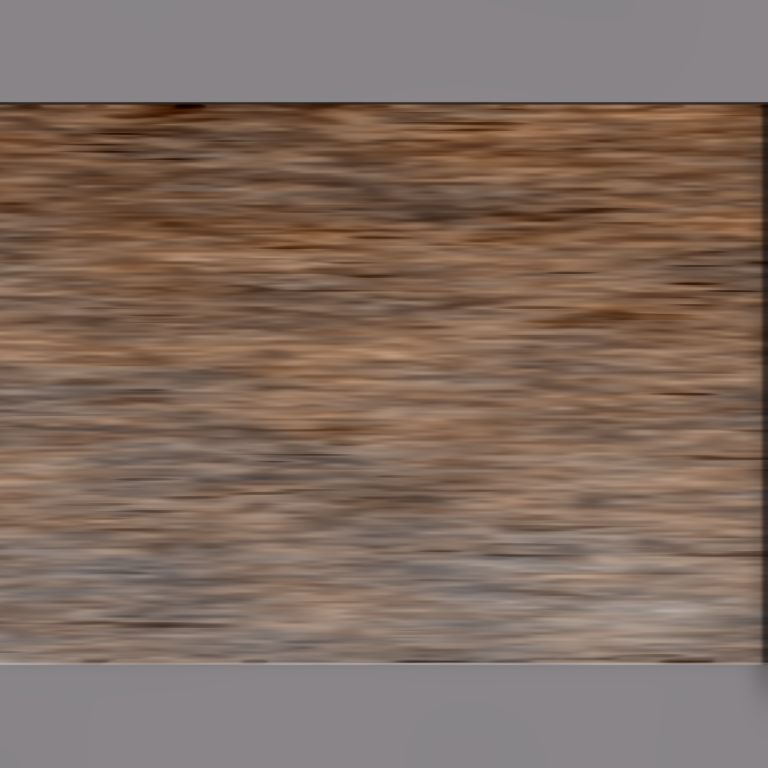
Reproduce this texture procedurally as a Shadertoy shader.

```glsl
// A brown wood plank with fine horizontal grain between two plain grey bands.

const vec3 BAND_GREY = vec3(0.535, 0.520, 0.532);
const vec3 WOOD_UPPER = vec3(0.462, 0.335, 0.245);
const vec3 WOOD_LOWER = vec3(0.545, 0.472, 0.428);
const vec3 WARM_SHIFT = vec3(0.085, 0.005, -0.060);
const vec3 GRAIN_TINT = vec3(1.05, 1.00, 0.92);
const vec3 TOP_LINE = vec3(0.15, 0.14, 0.13);
const vec3 BOTTOM_LINE = vec3(0.70, 0.68, 0.67);

const float PLANK_BOTTOM = 0.134;
const float PLANK_TOP = 0.867;
const float EDGE_BLUR = 0.0012;
const float LINE_WIDTH = 0.0032;
const float GRAIN_CONTRAST = 0.33;
const float PORE_DEPTH = 0.17;
const float SHEEN = 0.07;

float hash(vec2 cell) {
    vec3 p = fract(vec3(cell.xyx) * 0.1031);
    p += dot(p, p.yzx + 33.33);
    return fract((p.x + p.y) * p.z);
}

float noise(vec2 p) {
    vec2 cell = floor(p);
    vec2 f = fract(p);
    f = f * f * (3.0 - 2.0 * f);
    float low = mix(hash(cell), hash(cell + vec2(1, 0)), f.x);
    float high = mix(hash(cell + vec2(0, 1)), hash(cell + vec2(1, 1)), f.x);
    return mix(low, high, f.y);
}

// Noise stretched along x; each row is shifted so cell ends never line up.
float streaks(vec2 p, vec2 frequency, float seed) {
    p = p * frequency + seed;
    float row = floor(p.y);
    float f = fract(p.y);
    f = f * f * (3.0 - 2.0 * f);
    float low = noise(vec2(p.x + 91.0 * hash(vec2(row, seed)), row));
    float high = noise(vec2(p.x + 91.0 * hash(vec2(row + 1.0, seed)), row + 1.0));
    return mix(low, high, f);
}

vec3 woodColor(vec2 uv) {
    float height = (uv.y - PLANK_BOTTOM) / (PLANK_TOP - PLANK_BOTTOM);
    vec2 p = uv + vec2(0.0, 0.003 * noise(uv * vec2(5.0, 9.0)));

    // Broad clouds, medium bands and fine fibres
    float clouds = noise(p * vec2(4.0, 15.0) + 7.0) - 0.5;
    float bands = noise(p * vec2(8.0, 48.0) + 23.0) - 0.5;
    float fibres = streaks(p, vec2(13.0, 155.0), 11.0) - 0.5;
    float fine = streaks(p, vec2(28.0, 270.0), 37.0) - 0.5;
    float grain = 0.30 * clouds + 0.30 * bands + 0.52 * fibres + 0.42 * fine;

    // Warm and cool patches
    float warmth = 0.6 * (noise(p * vec2(5.0, 20.0) + 51.0) - 0.5)
                 + 0.6 * (streaks(p, vec2(10.0, 95.0), 63.0) - 0.5)
                 + 0.35 * clouds;

    // Thin dark pores, grouped in patches
    float pores = smoothstep(0.66, 0.95, streaks(p, vec2(9.0, 215.0), 83.0));
    pores *= smoothstep(0.25, 0.75, noise(p * vec2(5.0, 22.0) + 71.0));

    vec3 color = mix(WOOD_LOWER, WOOD_UPPER, smoothstep(-0.05, 1.0, height));
    float contrast = GRAIN_CONTRAST * mix(0.78, 1.12, height);
    color += contrast * grain * GRAIN_TINT + WARM_SHIFT * warmth;
    color -= PORE_DEPTH * pores;

    // Pale reflection near the lower right
    vec2 offset = (uv - vec2(0.82, 0.22)) / vec2(0.13, 0.06);
    color += SHEEN * exp(-dot(offset, offset)) * vec3(0.7, 0.9, 1.0);

    // Ragged dark flecks beside the long edges
    float edgeDistance = min(uv.y - PLANK_BOTTOM, PLANK_TOP - uv.y);
    float flecks = smoothstep(0.50, 0.80, noise(uv * vec2(24.0, 130.0) + 5.0));
    color -= 0.16 * flecks * (1.0 - smoothstep(0.002, 0.014, edgeDistance));
    return color;
}

void mainImage(out vec4 fragColor, in vec2 fragCoord) {
    vec2 uv = fragCoord / iResolution.xy;
    float blur = max(EDGE_BLUR, 0.7 / iResolution.y);

    // Grey bands with a faint cloud and a soft shadow under the right corner
    vec3 background = BAND_GREY + 0.008 * (noise(uv * 5.0) - 0.5);
    vec2 shadow = (uv - vec2(1.0, PLANK_BOTTOM)) / vec2(0.022, 0.045);
    background -= 0.10 * exp(-dot(shadow, shadow));
    background -= 0.03 * exp(-abs(uv.y - PLANK_BOTTOM) / 0.006);

    // Plank, darkened on its right end
    vec3 wood = woodColor(uv);
    wood *= 1.0 - 0.55 * smoothstep(0.988, 0.997, uv.x);
    wood *= 1.0 - 0.12 * smoothstep(0.965, 0.995, uv.x);

    // Dark upper rim and broken light lower rim
    float topRim = 1.0 - smoothstep(LINE_WIDTH - blur, LINE_WIDTH + blur, PLANK_TOP - uv.y);
    float bottomRim = 1.0 - smoothstep(LINE_WIDTH - blur, LINE_WIDTH + blur, uv.y - PLANK_BOTTOM);
    float rimLight = 0.35 + 0.6 * noise(vec2(uv.x * 9.0, 3.0));
    wood = mix(wood, TOP_LINE, 0.85 * topRim);
    wood = mix(wood, BOTTOM_LINE, bottomRim * rimLight);

    float inside = smoothstep(PLANK_BOTTOM - blur, PLANK_BOTTOM + blur, uv.y)
                 * (1.0 - smoothstep(PLANK_TOP - blur, PLANK_TOP + blur, uv.y));
    fragColor = vec4(clamp(mix(background, wood, inside), 0.0, 1.0), 1.0);
}
```
